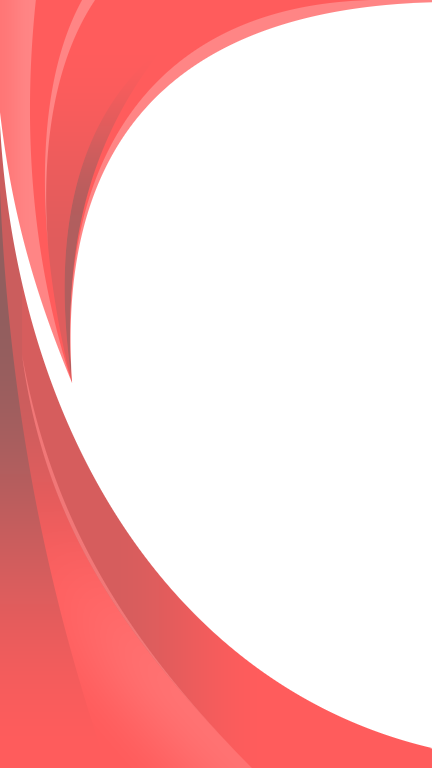
A Shadertoy shader for this background:

```glsl
// Draws a white page framed by sweeping, folded red ribbons on the left.

// Colours
const vec3 WHITE = vec3(1.0);
const vec3 RED   = vec3(1.0, 0.36, 0.36);
const vec3 PALE  = vec3(1.0, 0.52, 0.52);
const vec3 SHADE = vec3(0.55, 0.37, 0.37);

// Shading strengths
const float CRESCENT_SHADE = 0.68;
const float FOLD_SHADE     = 0.28;
const float PANEL_SHADE    = 0.95;
const float MIDDLE_SHADE   = 0.45;
const float BAND_SHADE     = 0.36;
const float MIDDLE_GLOW    = 0.55;
const float LINE_GLOW      = 0.65;

// Cubic curves: four control points each, as fractions of the canvas
// Upper ribbon
const mat4x2 TAIL           = mat4x2(-.005, .880, .023, .720, .088, .609, .167, .501);
const mat4x2 ARC            = mat4x2(.167, .501, .132, .785, .347, .987, 1., .997);
const mat4x2 RIM            = mat4x2(.167, .501, .127, .785, .343, .995, .868, 1.);
const mat4x2 SIDE           = mat4x2(.083, 1., .051, .830, .074, .661, .167, .501);
const mat4x2 STRIPE_LEFT    = mat4x2(.190, 1., .055, .862, .104, .635, .167, .501);
const mat4x2 STRIPE_RIGHT   = mat4x2(.220, 1., .056, .862, .100, .635, .167, .501);
const mat4x2 CRESCENT_LEFT  = mat4x2(.382, .941, .174, .850, .116, .694, .167, .501);
const mat4x2 CRESCENT_RIGHT = mat4x2(.382, .941, .243, .844, .139, .714, .167, .501);
// Lower ribbon
const mat4x2 BAND           = mat4x2(0., .837, .042, .421, .421, .102, 1., .026);
const mat4x2 PANEL          = mat4x2(0., .753, .023, .453, .116, .219, .248, 0.);
const mat4x2 LINE_LEFT      = mat4x2(.051, .538, .104, .316, .289, .167, .583, 0.);
const mat4x2 LINE_RIGHT     = mat4x2(.051, .538, .120, .323, .289, .167, .583, 0.);

// Signed distance to a curve that is monotone in y, positive to its right
float sideOf(vec2 p, mat4x2 curve) {
    float rising = sign(curve[3].y - curve[0].y);
    float low = 0.0, high = 1.0;
    vec2 point;
    for (int i = 0; i < 16; i++) {
        float t = 0.5 * (low + high), s = 1.0 - t;
        point = curve * vec4(s*s*s, 3.0*s*s*t, 3.0*s*t*t, t*t*t);
        if ((p.y - point.y) * rising > 0.0) low = t; else high = t;
    }
    // The slope turns the horizontal gap into a distance
    float t = 0.5 * (low + high), s = 1.0 - t;
    vec2 tangent = s*s*(curve[1] - curve[0]) + 2.0*s*t*(curve[2] - curve[1])
                 + t*t*(curve[3] - curve[2]);
    tangent.y *= iResolution.y / iResolution.x;
    bool beyondEnds = abs(p.y - point.y) > 0.001;
    float slant = beyondEnds ? 1.0 : abs(tangent.y) / max(length(tangent), 1e-5);
    return (p.x - point.x) * slant;
}

// Smooth coverage of the area right of a curve
float rightOf(vec2 p, mat4x2 curve) {
    return clamp(0.5 + sideOf(p, curve) * iResolution.x, 0.0, 1.0);
}

float between(vec2 p, mat4x2 left, mat4x2 right) {
    return max(rightOf(p, left) - rightOf(p, right), 0.0);
}

vec3 upperRibbon(vec2 p) {
    float foldDepth = FOLD_SHADE * (1.0 - smoothstep(0.65, 0.95, p.y));
    float crescentDepth = CRESCENT_SHADE * (1.0 - smoothstep(0.70, 0.94, p.y));
    vec3 color = mix(RED, SHADE, foldDepth * between(p, STRIPE_LEFT, CRESCENT_LEFT));
    color = mix(color, SHADE, crescentDepth * between(p, CRESCENT_LEFT, CRESCENT_RIGHT));
    color = mix(color, PALE, between(p, STRIPE_LEFT, STRIPE_RIGHT));

    // Pale side panel and rim
    float sideGlow = mix(0.65, 1.0, smoothstep(0.0, 0.07, p.x));
    color = mix(color, PALE, sideGlow * (1.0 - rightOf(p, SIDE)));
    return mix(color, PALE, rightOf(p, RIM));
}

vec3 lowerRibbon(vec2 p) {
    vec3 panel = mix(RED, SHADE, PANEL_SHADE * smoothstep(0.0, 0.6, p.y));
    vec3 middle = mix(RED, SHADE, MIDDLE_SHADE * smoothstep(0.2, 0.5, p.y));
    float glow = smoothstep(-0.22, 0.0, sideOf(p, LINE_LEFT))
               * (1.0 - smoothstep(0.08, 0.35, p.y));
    middle = mix(middle, PALE, MIDDLE_GLOW * glow);
    vec3 band = mix(RED, SHADE, BAND_SHADE * (1.0 - smoothstep(0.25, 0.62, p.x)));

    // Layers from left to right, then the bright seam
    vec3 color = mix(panel, middle, rightOf(p, PANEL));
    color = mix(color, band, rightOf(p, LINE_LEFT));
    return mix(color, PALE, LINE_GLOW * between(p, LINE_LEFT, LINE_RIGHT));
}

void mainImage(out vec4 fragColor, in vec2 fragCoord) {
    vec2 p = fragCoord / iResolution.xy;
    vec3 color = mix(WHITE, upperRibbon(p), between(p, TAIL, ARC));
    color = mix(color, lowerRibbon(p), 1.0 - rightOf(p, BAND));
    fragColor = vec4(color, 1.0);
}
```
